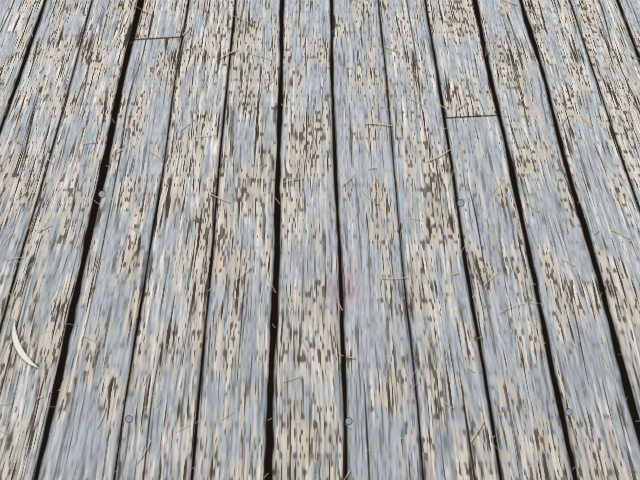
A Shadertoy shader for this texture:

```glsl
float hash(vec2 p) {
    return fract(sin(dot(p, vec2(127.1, 311.7))) * 43758.5);
}

float noise(vec2 p) {
    vec2 i = floor(p), f = fract(p);
    f = f * f * (3.0 - 2.0 * f);
    return mix(mix(hash(i), hash(i + vec2(1, 0)), f.x),
               mix(hash(i + vec2(0, 1)), hash(i + vec2(1, 1)), f.x), f.y);
}

float fbm(vec2 p) {
    float sum = 0.0, amp = 0.53;
    for (int i = 0; i < 4; i++) {
        sum += amp * noise(p);
        p = p * 2.1 + 7.3;
        amp *= 0.5;
    }
    return sum;
}

// Coverage of thin bent stalks scattered over a jittered grid
float straw(vec2 p, float scale, float density, float px) {
    vec2 q = p * scale, cell = floor(q);
    float cover = 0.0;
    for (int j = -1; j <= 1; j++)
    for (int i = -1; i <= 1; i++) {
        vec2 c = cell + vec2(i, j);
        vec2 r = q - c - vec2(hash(c), hash(c + 31.7));
        float a = 6.283 * hash(c + 5.3);
        r = mat2(cos(a), sin(a), -sin(a), cos(a)) * r;
        r.y += 0.6 * (hash(c + 2.9) - 0.5) * r.x * r.x;
        float len = mix(0.08, 0.42, hash(c + 11.1));
        float d = length(vec2(max(abs(r.x) - len, 0.0), r.y)) / scale;
        float on = step(hash(c + 17.9), density) * mix(0.4, 1.0, hash(c + 23.0));
        cover = max(cover, on * (1.0 - smoothstep(0.0002, 0.0008 + px, d)));
    }
    return cover;
}

void mainImage(out vec4 fragColor, in vec2 fragCoord) {
    float px = 1.0 / iResolution.y;
    vec2 p = fragCoord * px;

    // Floor coordinates: u counts boards across, v runs along them
    float size = mix(0.161, 0.0993, p.y);
    float middle = mix(0.559, 0.59, p.y);
    float v = 2.0 / size;
    float u = (p.x - middle) / size;
    u += 0.05 * (noise(vec2(floor(u + 0.5) * 9.0, v * 0.6)) - 0.5);
    float board = floor(u), f = u - board, aa = px / size;

    // Butt joints in two of the boards
    float jointY = board == -3.0 ? 0.92 : board == 3.0 ? 0.757 : 2.0;
    float seed = board * 17.0 + 5.0 * step(jointY, p.y);
    float joint = 1.0 - smoothstep(0.0, 0.001 + px, abs(p.y - jointY - 0.006 * (f - 0.5)));

    // Wood grain, worn patches and ragged chips
    float bent = u + 0.08 * noise(vec2(u * 3.0, v * 0.7 + seed));
    float fine = noise(vec2(bent * 46.0, v * 3.2 + seed));
    float grain = noise(vec2(bent * 25.0, v * 1.6 + seed * 1.7));
    float chips = noise(vec2(bent * 42.0, v * 12.0 + seed));
    float wear = fbm(vec2(u * 3.5, v * 1.8 + seed));
    float bare = smoothstep(0.36, 0.6, wear * 0.7 + grain * 0.3 + 0.2 * (hash(vec2(seed, 3.1)) - 0.5));
    vec3 col = mix(vec3(0.67, 0.695, 0.715), vec3(0.755, 0.74, 0.715), bare);
    col += (fine - 0.5) * mix(0.13, 0.28, bare) + (grain - 0.5) * 0.06 + (chips - 0.5) * mix(0.13, 0.26, bare);
    col += 0.06 * (p.y - 0.4);
    float flake = smoothstep(0.56, 0.72, chips * 0.5 + wear * 0.5);
    col = mix(col, vec3(0.77, 0.69, 0.59), 0.5 * flake);

    // Narrow fissures, strongest in bare wood, and short dark pits
    float crack = noise(vec2(bent * 36.0, v * 2.4 + seed + 40.0));
    float fissure = smoothstep(0.62, 0.82, 0.55 * (1.0 - fine) + 0.45 * crack);
    float pit = smoothstep(0.6, 0.78, 0.6 * (1.0 - chips) + 0.4 * wear);
    col = mix(col, vec3(0.25, 0.23, 0.20), fissure * mix(0.35, 0.9, bare));
    col = mix(col, vec3(0.32, 0.29, 0.26), pit * mix(0.25, 0.7, bare));

    // Pink stain
    vec2 away = p - vec2(0.715, 0.4);
    float stain = exp(-dot(away, away) * 700.0);
    col = mix(col, col * vec3(1.05, 0.82, 0.88), stain * (0.3 + 0.6 * chips));

    // Long splits that open and close along a board
    float splitAt = mix(0.2, 0.8, hash(vec2(seed, 8.0))) + 0.12 * (noise(vec2(v * 0.9, seed)) - 0.5);
    float splitWidth = 0.035 * (noise(vec2(v * 0.7, seed + 4.0)) - 0.5);
    float split = 1.0 - smoothstep(splitWidth - aa, splitWidth + aa, abs(f - splitAt));
    col = mix(col, vec3(0.15, 0.13, 0.11), max(split * step(0.0, splitWidth), 0.8 * joint) * 0.85);

    // Gaps between boards, each with its own ragged width
    float gap = floor(u + 0.5);
    float widths[13] = float[13](0.06, 0.025, 0.11, 0.03, 0.035, 0.085, 0.055, 0.02, 0.045, 0.08, 0.085, 0.025, 0.07);
    float open = 0.5 * widths[int(clamp(gap + 5.0, 0.0, 12.0))];
    open *= 0.4 + 0.7 * noise(vec2(gap * 7.0, v * 1.4)) + 0.4 * noise(vec2(gap * 5.0 + step(gap, u), v * 5.0));
    float edge = abs(u - gap) - open;
    col *= mix(0.72, 1.0, smoothstep(0.0, 0.05, edge));
    col = mix(col, vec3(0.10, 0.085, 0.07), 1.0 - smoothstep(-aa, aa, edge));

    // Straw with soft shadows
    vec2 shade = vec2(-0.002, 0.003);
    col *= 1.0 - 0.3 * straw(p + shade, 15.0, 0.3, px);
    col = mix(col, vec3(0.80, 0.74, 0.65), 0.75 * straw(p, 15.0, 0.3, px));
    col = mix(col, vec3(0.76, 0.68, 0.57), 0.6 * straw(p + 3.7, 38.0, 0.3, px));

    // Two rows of nails beside the gaps
    for (int row = 0; row < 2; row++) {
        float y = row == 0 ? 0.135 : 0.59;
        float on = row == 0 ? step(mod(gap - 1.0, 3.0), 0.5) : step(abs(mod(gap, 6.0) - 3.0), 0.5);
        float x = mix(0.559, 0.59, y) + mix(0.161, 0.0993, y) * (gap + 0.07);
        float d = length(p - vec2(x, y + 0.03 * (hash(vec2(gap, y)) - 0.5)));
        col = mix(col, vec3(0.2), on * 0.7 * (1.0 - smoothstep(0.006, 0.008 + px, d)));
        col = mix(col, vec3(0.57, 0.60, 0.65), on * (1.0 - smoothstep(0.005, 0.006 + px, d)));
    }

    // Curved white feather
    vec2 q = p - vec2(0.122, 0.317), dir = vec2(-0.89, -0.454);
    float angle = atan(dir.x * q.y - dir.y * q.x, dot(dir, q)) / 0.66;
    float quill = abs(length(q) - 0.093) - 0.0065 * (1.0 - angle * angle);
    col *= 1.0 - 0.3 * (1.0 - smoothstep(0.0, 0.006, quill)) * step(abs(angle), 1.0);
    col = mix(col, vec3(0.90, 0.91, 0.88), (1.0 - smoothstep(-px, px, quill)) * step(abs(angle), 1.0));

    fragColor = vec4(clamp(col, 0.0, 1.0), 1.0);
}
```
